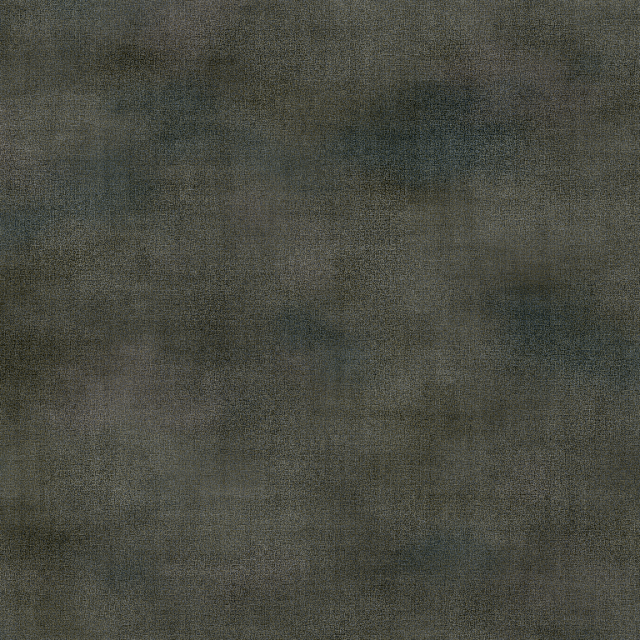
Write a WebGL 2 fragment shader that draws this texture.

```glsl
#version 300 es
precision highp float;
// Worn dark linen: fine woven grain over soft olive, grey and teal stains.

uniform vec2 u_resolution;
out vec4 fragColor;

// Unit gradient at a lattice point, from an integer hash.
vec2 latticeGradient(ivec2 cell, uint seed) {
    uint h = uint(cell.x) * 1597334677u ^ uint(cell.y) * 3812015801u ^ seed * 2654435769u;
    h = (h ^ (h >> 16)) * 2146121005u;
    h = (h ^ (h >> 15)) * 2221713035u;
    h ^= h >> 16;
    float angle = float(h & 65535u) / 65536.0 * 6.28319;
    return vec2(cos(angle), sin(angle));
}

float gradientNoise(vec2 p, uint seed) {
    ivec2 cell = ivec2(floor(p));
    vec2 f = fract(p);
    vec2 blend = f * f * f * (f * (f * 6.0 - 15.0) + 10.0);
    float a = dot(latticeGradient(cell, seed), f);
    float b = dot(latticeGradient(cell + ivec2(1, 0), seed), f - vec2(1, 0));
    float c = dot(latticeGradient(cell + ivec2(0, 1), seed), f - vec2(0, 1));
    float d = dot(latticeGradient(cell + ivec2(1, 1), seed), f - vec2(1, 1));
    return mix(mix(a, b, blend.x), mix(c, d, blend.x), blend.y);
}

float clouds(vec2 p, uint seed) {
    float sum = 0.0, amplitude = 1.0;
    for (uint octave = 0u; octave < 5u; octave++) {
        sum += amplitude * gradientNoise(p, seed + octave);
        p = p * 2.03 + 7.3;
        amplitude *= 0.5;
    }
    return sum;
}

void main() {
    vec2 uv = gl_FragCoord.xy / u_resolution;

    // Broad stains: warm grey, dark olive and muted teal.
    vec3 color = vec3(0.292, 0.296, 0.259);
    float warm = smoothstep(0.05, 0.6, clouds(uv * vec2(3.0, 4.4) + 3.7, 10u));
    float olive = smoothstep(0.0, 0.6, clouds(uv * vec2(3.4, 5.0) + 1.4, 20u));
    float teal = smoothstep(0.02, 0.65, clouds(uv * vec2(2.6, 4.2) + 5.2, 30u));
    color = mix(color, vec3(0.345, 0.335, 0.31), warm * 0.8);
    color = mix(color, vec3(0.235, 0.235, 0.18), olive * 0.65);
    color = mix(color, vec3(0.21, 0.25, 0.24), teal * 0.8);
    color += 0.075 * clouds(uv * vec2(4.0, 5.2) + 8.1, 40u);

    // Long soft streaks along both thread directions.
    float streaks = gradientNoise(uv * vec2(7.0, 50.0), 50u)
                  + gradientNoise(uv * vec2(50.0, 7.0), 51u)
                  + gradientNoise(uv * vec2(16.0, 130.0), 52u)
                  + gradientNoise(uv * vec2(130.0, 16.0), 53u);
    color += 0.026 * streaks;

    // Fine threads, loose grain and a faint regular weave.
    float weft = gradientNoise(uv * vec2(100.0, 512.0), 60u);
    float warp = gradientNoise(uv * vec2(512.0, 100.0), 61u);
    float grain = gradientNoise(uv * 512.0, 62u);
    vec2 weave = sin(uv * 6.28319 * 170.67);
    float wear = 1.0 + 0.6 * clouds(uv * 6.0, 70u);
    float relief = 0.075 * (weft + warp) + 0.18 * grain + 0.008 * (weave.x + weave.y);
    color += wear * relief;

    // Fibres drift between yellowish and bluish tints.
    float tint = gradientNoise(uv * vec2(256.0, 512.0), 80u)
               + gradientNoise(uv * vec2(512.0, 256.0), 81u);
    color += tint * vec3(-0.025, 0.0, 0.07);

    fragColor = vec4(clamp(color, 0.0, 1.0), 1.0);
}
```
